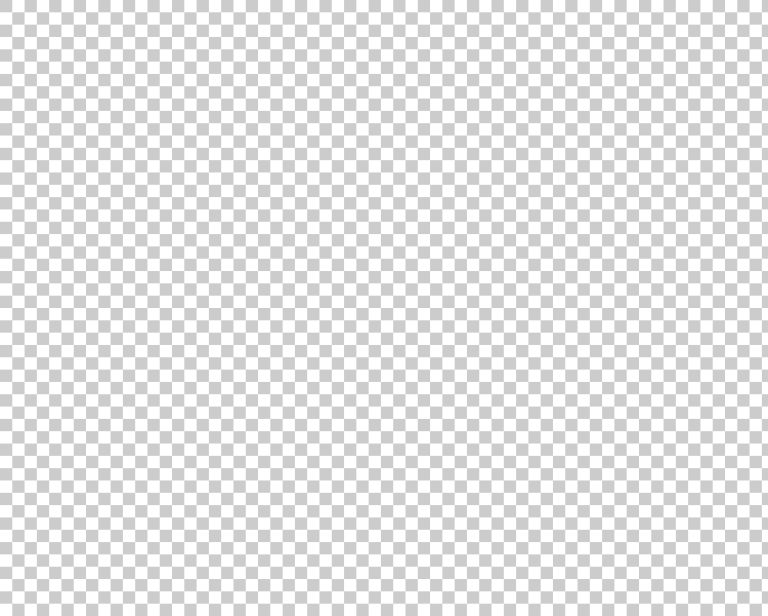
Write a Shadertoy shader that draws this pattern.

```glsl
// Flat grey and white checkerboard, 62.5 squares across and 50 down.
// Each axis is a square wave of +1 and -1, averaged exactly over the pixel;
// the product of the two waves selects the colour of the square.

const vec2 SQUARES = vec2(62.5, 50.0);
const vec3 GREY = vec3(0.8);
const vec3 WHITE = vec3(1.0);

// Integral of a square wave: +1 on even squares, -1 on odd ones
vec2 triangleWave(vec2 p) {
    return 1.0 - abs(mod(p, 2.0) - 1.0);
}

// Square wave on both axes, box filtered over a footprint
vec2 filteredSquareWave(vec2 p, vec2 footprint) {
    vec2 halfStep = 0.5 * footprint;
    return (triangleWave(p + halfStep) - triangleWave(p - halfStep)) / footprint;
}

// Coverage of the squares whose column and row share parity
float checker(vec2 p, vec2 footprint) {
    vec2 wave = filteredSquareWave(p, footprint);
    return 0.5 + 0.5 * wave.x * wave.y;
}

void mainImage(out vec4 fragColor, in vec2 fragCoord) {
    // Position and pixel size, measured in squares
    vec2 squaresPerPixel = SQUARES / iResolution.xy;
    vec2 p = fragCoord * squaresPerPixel;

    // The lower left square is white, the upper left one grey
    float whiteness = clamp(checker(p, squaresPerPixel), 0.0, 1.0);
    fragColor = vec4(mix(GREY, WHITE, whiteness), 1.0);
}
```
